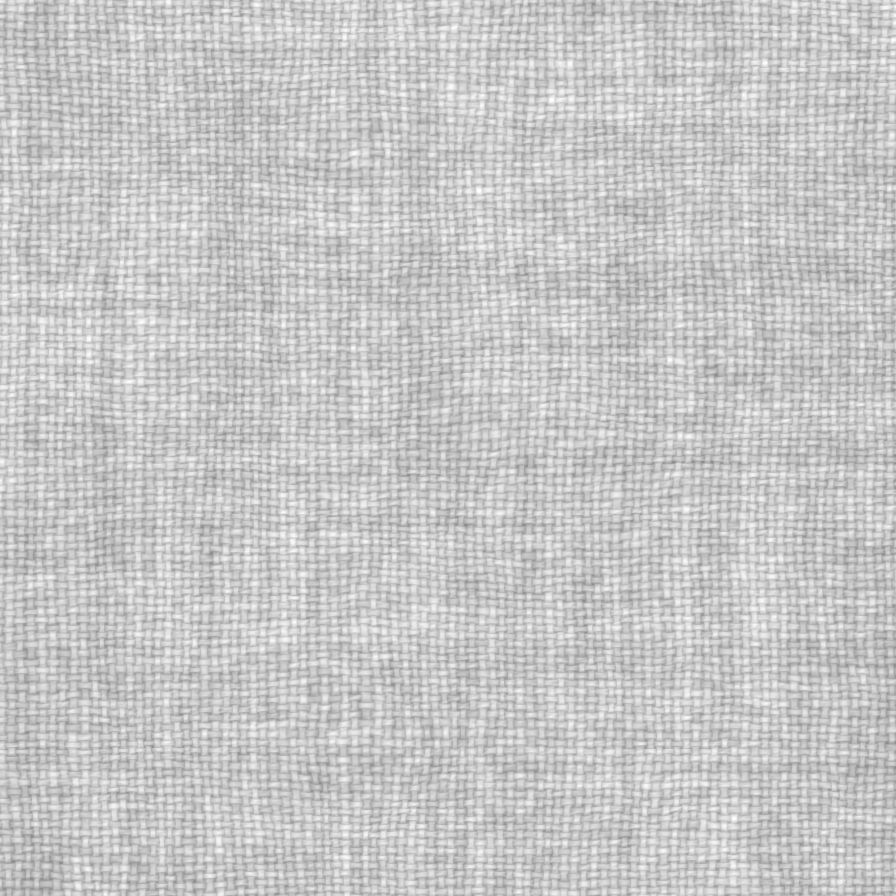
Give the GLSL for this texture, as a three.js fragment shader.

```glsl
varying vec2 vUv;

const float PI = 3.14159265;
const vec2 THREADS = vec2(92.0, 108.0);
const vec3 GAP_GREY = vec3(0.625);
const vec3 CROWN_GREY = vec3(0.878);

float hash(vec2 cell) {
  vec3 q = fract(vec3(cell.xyx) * vec3(0.1031, 0.1030, 0.0973));
  q += dot(q, q.yzx + 33.33);
  return fract((q.x + q.y) * q.z);
}

// Value noise centred on zero, from -0.5 to 0.5
float noise(vec2 p) {
  vec2 cell = floor(p);
  vec2 f = fract(p);
  f = f * f * (3.0 - 2.0 * f);
  float low = mix(hash(cell), hash(cell + vec2(1.0, 0.0)), f.x);
  float high = mix(hash(cell + vec2(0.0, 1.0)), hash(cell + 1.0), f.x);
  return mix(low, high, f.y) - 0.5;
}

// Thread coordinates, bent by uneven spinning and tension
vec2 bendThreads(vec2 uv, vec2 count) {
  float warpShift = 1.2 * noise(uv * vec2(9.0, 5.0) + 11.0)
                  + 0.45 * noise(uv * vec2(40.0, 18.0) + 37.0);
  float weftShift = 1.2 * noise(uv * vec2(5.0, 9.0) + 71.0)
                  + 0.5 * noise(uv * vec2(22.0, 46.0) + 93.0);
  return uv * count + vec2(warpShift, weftShift);
}

// Rounded cross section of one thread
float threadProfile(float coord, float width) {
  float d = abs(fract(coord) - 0.5);
  return 1.0 - smoothstep(width * 0.3, width, d);
}

// Half width of a thread, varying slowly along its length
float threadWidth(float across, float along, float base) {
  float slub = noise(vec2(across - 0.5, along * 9.0));
  float bulge = noise(vec2(across - 0.5, along * 50.0) + 53.0);
  return base + 0.14 * slub + 0.12 * bulge;
}

// Rare thin stretches of a thread that open dark slits
float thinStretch(float across, float along) {
  float rare = noise(vec2(across, along * 4.0) + 157.0);
  return smoothstep(0.34, 0.48, rare);
}

// Plain weave height: the two thread sets take turns on top
float weaveHeight(vec2 t, vec2 uv) {
  float lift = sin(PI * t.x) * sin(PI * t.y);
  float warpWidth = threadWidth(t.x, uv.y, 0.53)
                  - 0.08 * thinStretch(t.x, uv.y);
  float weftWidth = threadWidth(t.y + 211.0, uv.x, 0.55)
                  - 0.14 * thinStretch(t.y + 211.0, uv.x);
  float warp = threadProfile(t.x, warpWidth) * (0.6 + 0.4 * lift);
  float weft = threadProfile(t.y, weftWidth) * (0.6 - 0.4 * lift);
  return max(warp, weft);
}

// Fine slanted fibres of the twisted yarn
float fibres(vec2 t) {
  vec2 slanted = vec2(t.x + 0.4 * t.y, t.y - 0.3 * t.x);
  return noise(slanted * vec2(1.6, 3.2) + 19.0);
}

// Tone shared by bundles of threads along each direction
float bandTone(vec2 uv) {
  return 0.07 * noise(uv * vec2(60.0, 3.0) + 5.0)
       + 0.06 * noise(uv * vec2(3.0, 70.0) + 131.0)
       + 0.03 * noise(uv * 6.0 + 83.0);
}

void main() {
  vec2 threads = bendThreads(vUv, THREADS);
  float height = weaveHeight(threads, vUv);

  vec3 cloth = mix(GAP_GREY, CROWN_GREY, height);
  cloth += 0.09 * noise(threads - 0.5);
  cloth += 0.11 * fibres(threads);
  cloth += bandTone(vUv);

  gl_FragColor = vec4(clamp(cloth, 0.0, 1.0), 1.0);
}
```
